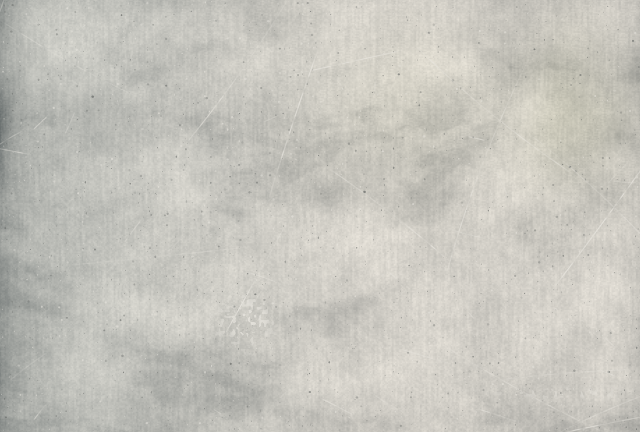
Write a WebGL 2 fragment shader that draws this texture.

```glsl
#version 300 es
precision highp float;

uniform vec2 u_resolution;
out vec4 outColor;

const vec3 BASE_COLOR = vec3(0.776, 0.766, 0.739);
const vec3 TONE_TINT = vec3(1.0, 0.94, 0.88);
const vec3 OLIVE_TINT = vec3(0.0, 0.002, -0.028);
const vec3 COOL_TINT = vec3(-0.014, 0.0, 0.004);
const vec3 SPECK_COLOR = vec3(0.42, 0.43, 0.42);
const vec3 CHALK_COLOR = vec3(0.91, 0.90, 0.875);
const float MOTTLE = 0.20;
const float SMUDGE = 0.055;
const float GRAIN = 0.085;
const float FIBRE = 0.045;
const int LONG_SCRATCHES = 15;
const int HAIRLINES = 48;
const float SCRATCH_WIDTH = 0.0013;

float hash(vec2 p) {
    return fract(sin(dot(p, vec2(127.1, 311.7))) * 43758.55);
}

float noise(vec2 p) {
    vec2 cell = floor(p), f = fract(p);
    f = f * f * (3.0 - 2.0 * f);
    float low = mix(hash(cell), hash(cell + vec2(1, 0)), f.x);
    float high = mix(hash(cell + vec2(0, 1)), hash(cell + vec2(1, 1)), f.x);
    return mix(low, high, f.y);
}

float fbm(vec2 p) {
    float sum = 0.0, weight = 0.5;
    for (int i = 0; i < 5; i++) {
        sum += weight * noise(p);
        p = mat2(0.96, 0.28, -0.28, 0.96) * p * 2.03 + 17.3;
        weight *= 0.5;
    }
    return sum / 0.97;
}

float blob(vec2 p, vec2 center, vec2 radius) {
    vec2 d = (p - center) / radius;
    return exp(-dot(d, d));
}

// One irregular dot in some of the cells of a grid
float specks(vec2 p, float density, float share, float seed, float pixel) {
    vec2 cell = floor(p * density);
    vec2 id = cell + seed;
    vec2 center = 0.25 + 0.5 * vec2(hash(id + 3.1), hash(id + 7.7));
    vec2 d = (fract(p * density) - center) / density;
    d.x *= 0.8 + 0.8 * hash(id + 9.2);
    float size = mix(0.0007, 0.0026, pow(hash(id + 5.3), 3.0));
    float dotMask = 1.0 - smoothstep(size - 0.5 * pixel, size + 0.7 * pixel, length(d));
    return dotMask * step(hash(id), share) * mix(0.35, 1.0, hash(id + 1.9));
}

// Slightly bent line with broken coverage
float scratch(vec2 p, vec2 center, float angle, float reach, float bend, float seed, float pixel) {
    vec2 dir = vec2(cos(angle), sin(angle));
    vec2 d = p - center;
    float along = dot(d, dir);
    float across = dot(d, vec2(-dir.y, dir.x)) + bend * along * along;
    float line = 1.0 - smoothstep(0.0, SCRATCH_WIDTH + 0.6 * pixel, abs(across));
    float ends = 1.0 - smoothstep(0.7 * reach, reach, abs(along));
    float wear = smoothstep(0.1, 0.75, noise(vec2(along * 70.0, seed)))
               * smoothstep(0.0, 0.6, noise(vec2(along * 9.0, seed + 40.0)));
    return line * ends * mix(0.2, 1.0, wear);
}

float scratches(vec2 p, float aspect, float pixel) {
    float mask = 0.0;
    for (int i = 0; i < LONG_SCRATCHES + HAIRLINES; i++) {
        float k = float(i);
        bool isLong = i < LONG_SCRATCHES;
        vec2 center = vec2(aspect * hash(vec2(k, 1.3)), hash(vec2(k, 2.7)));
        float jitter = hash(vec2(k, 4.1)) - 0.5;
        float angle = 1.1 - 0.85 * mod(k, 3.0) + jitter * (isLong ? 0.35 : 1.3);
        float size = hash(vec2(k, 5.9));
        float reach = isLong ? mix(0.1, 0.3, size) : mix(0.012, 0.07, size * size);
        float bend = (hash(vec2(k, 6.7)) - 0.5) * (isLong ? 0.5 : 3.0);
        float strength = mix(0.3, 0.85, hash(vec2(k, 8.3))) * (isLong ? 1.0 : 0.7);
        mask = max(mask, strength * scratch(p, center, angle, reach, bend, k * 3.7, pixel));
    }
    return mask;
}

void main() {
    float pixel = 1.0 / u_resolution.y;
    float aspect = u_resolution.x * pixel;
    vec2 p = gl_FragCoord.xy * pixel;
    vec2 uv = gl_FragCoord.xy / u_resolution;

    // Broad light and stains
    vec2 warped = p + 0.12 * (vec2(fbm(p * 5.0), fbm(p * 5.0 + 31.0)) - 0.5);
    vec2 place = warped / vec2(aspect, 1.0);
    float olive = blob(place, vec2(0.89, 0.74), vec2(0.09, 0.17));
    float glow = blob(place, vec2(0.63, 0.76), vec2(0.16, 0.20));
    float stain = blob(place, vec2(0.77, 0.26), vec2(0.055, 0.12));
    float leftSide = 1.0 - smoothstep(0.0, 0.65, place.x);
    float tone = 0.026 - 0.05 * leftSide + 0.035 * glow - 0.06 * olive - 0.06 * stain;
    tone -= 0.19 * exp(-uv.x * 42.0) * (0.4 + 1.2 * noise(p * 7.0));
    tone -= 0.05 * exp(-(1.0 - uv.x) * 60.0) + 0.03 * exp(-(1.0 - uv.y) * 40.0);

    // Cloudy mottling and drawn-out smudges
    float cloud = fbm(p * vec2(5.0, 7.0) + 4.0);
    float streak = fbm(warped * vec2(8.0, 19.0) + 60.0);
    tone += MOTTLE * (cloud - 0.5) + 0.07 * (fbm(p * 24.0) - 0.5);
    tone -= SMUDGE * smoothstep(0.54, 0.74, streak) * smoothstep(0.6, 0.4, cloud);

    // Fine grain and vertical fibres
    tone += GRAIN * (0.6 * noise(p * 310.0) + 0.4 * noise(p * 150.0 + 9.0) - 0.5);
    tone += FIBRE * (noise(p * vec2(230.0, 22.0)) - 0.5);

    vec3 color = BASE_COLOR + tone * TONE_TINT;
    color += OLIVE_TINT * (olive + 0.5 * glow) + COOL_TINT * leftSide;

    // Dark pits
    float pits = specks(p, 48.0, 0.13, 11.0, pixel);
    pits = max(pits, 0.6 * specks(p, 95.0, 0.08, 57.0, pixel));
    color = mix(color, SPECK_COLOR, 0.75 * pits);

    // Chalky flecks, flaked patch and scratches
    float chalk = 0.6 * specks(p, 75.0, 0.12, 83.0, pixel);
    float flaked = blob(place, vec2(0.38, 0.26), vec2(0.035, 0.07))
                 + 0.6 * blob(uv, vec2(0.88, 0.09), vec2(0.11, 0.012));
    float flakes = smoothstep(0.60, 0.76, noise(p * vec2(150.0, 110.0) + 5.0 * streak));
    chalk = max(chalk, 0.8 * flakes * min(flaked, 1.0));
    chalk = max(chalk, scratches(p, aspect, pixel));
    color = mix(color, CHALK_COLOR, chalk);

    outColor = vec4(clamp(color, 0.0, 1.0), 1.0);
}
```
